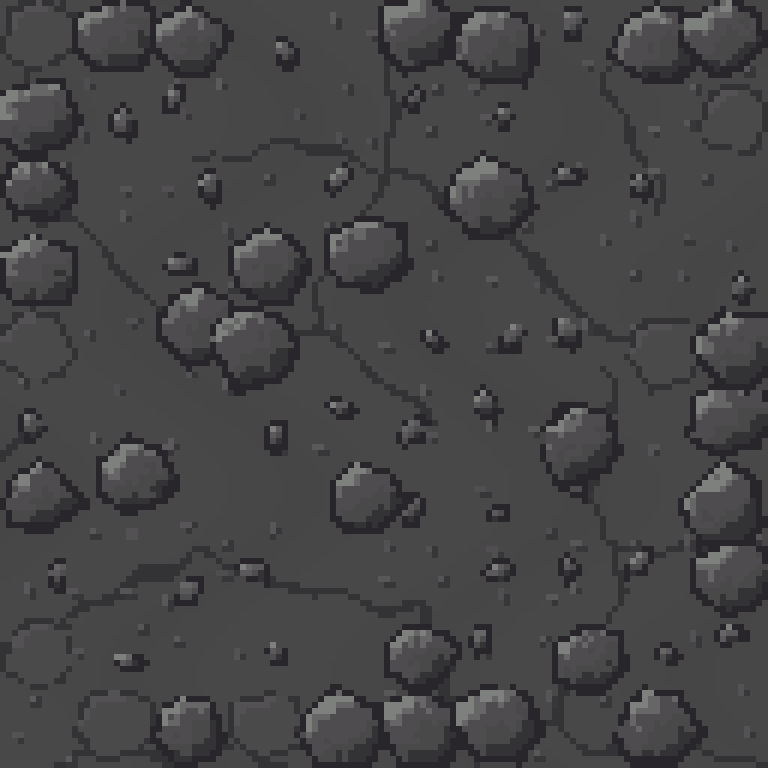
This texture is drawn by a Shadertoy shader. Its source:

```glsl
// Pixel-art cave floor: dark flat ground with wandering cracks, tiny grit,
// pebbles and outlined boulders that crowd the border. Everything is evaluated
// at the centres of coarse blocks; cracks are warped cellular-noise edges.

const float BLOCKS = 128.0;
const float TAU = 6.2831853;
const vec3 GROUND = vec3(0.28, 0.28, 0.28);
const vec3 CRACK = vec3(0.20, 0.20, 0.21);
const vec3 OUTLINE = vec3(0.16, 0.15, 0.17);
const vec3 FACE = vec3(0.31, 0.30, 0.31);
const vec3 LIT = vec3(0.40, 0.40, 0.40);
const vec3 GLINT = vec3(0.49, 0.50, 0.49);
const vec2 LIGHT_DIR = vec2(-0.55, 0.835);

float hash(vec2 p, float seed) {
    return fract(sin(dot(p, vec2(127.1, 311.7)) + seed * 74.7) * 43758.545);
}

vec2 hash2(vec2 p, float seed) {
    return vec2(hash(p, seed), hash(p, seed + 0.37));
}

vec2 rotate(vec2 p, float a) {
    return vec2(cos(a) * p.x - sin(a) * p.y, sin(a) * p.x + cos(a) * p.y);
}

// Distance to the nearest cellular feature point
float cellular(vec2 p) {
    float best = 2.0;
    for (int y = -1; y <= 1; y++)
    for (int x = -1; x <= 1; x++) {
        vec2 id = floor(p) + vec2(x, y);
        best = min(best, length(id + hash2(id, 5.0) - p));
    }
    return best;
}

// Distance to cell borders; some borders are dropped by their id pair
float crackDistance(vec2 p, float scale, float keep) {
    p += 0.016 * sin(p.yx * 23.0 + vec2(0.0, 2.0)) + 0.006 * sin(p.yx * 71.0 + vec2(1.0, 4.0));
    p *= scale;
    vec2 base = floor(p), nearId = base, nearest = vec2(9.0);
    for (int y = -1; y <= 1; y++)
    for (int x = -1; x <= 1; x++) {
        vec2 id = base + vec2(x, y);
        vec2 r = id + hash2(id, 1.0) - p;
        if (dot(r, r) < dot(nearest, nearest)) { nearest = r; nearId = id; }
    }
    float best = 9.0, kept = 0.0;
    for (int y = -2; y <= 2; y++)
    for (int x = -2; x <= 2; x++) {
        vec2 id = nearId + vec2(x, y);
        vec2 r = id + hash2(id, 1.0) - p;
        if (x == 0 && y == 0) continue;
        float d = dot(0.5 * (r + nearest), normalize(r - nearest));
        if (d < best) { best = d; kept = step(hash(id + nearId, 3.0), keep); }
    }
    return mix(9.0, best / scale, kept);
}

// Irregular convex chunk cut by seven random half-planes
float chunk(vec2 q, float radius, vec2 id) {
    float d = -1.0;
    for (int k = 0; k < 7; k++) {
        float n = float(k);
        float a = TAU * (n + 0.7 * hash(id, n + 10.0)) / 7.0;
        d = max(d, dot(q, vec2(cos(a), sin(a))) - radius * mix(0.78, 1.0, hash(id, n + 20.0)));
    }
    return d;
}

// Outline, face, shaded underside and chipped highlights of one stone
vec3 paintStone(vec3 under, vec2 q, float d, float radius, vec2 id, vec3 face, float rim) {
    float light = dot(q, LIGHT_DIR) / radius;
    if (d > rim * (1.0 - 0.25 * light)) return under;
    if (d > 0.0) return OUTLINE;
    float l = light + 0.7 * (cellular(q / radius * 2.2 + id * 7.0) - 0.45);
    vec3 col = l < -0.1 ? mix(face, GROUND, 0.7) : face;
    if (l < -0.5 && d > -0.4 * radius) col = CRACK;
    if (l > 0.42 && d > -0.5 * radius) col = LIT;
    if (l > 0.62 && d > -0.36 * radius) col = GLINT;
    return col;
}

// Flat slab barely raised from the ground
vec3 paintSlab(vec3 under, vec2 q, float d, float radius) {
    if (d > 0.007) return under;
    if (d > 0.0) return CRACK;
    return dot(q, LIGHT_DIR) > 0.5 * radius && d > -0.009 ? FACE * 1.06 : mix(GROUND, FACE, 0.5);
}

vec3 addGrit(vec3 col, vec2 p, float grid, float amount) {
    vec2 id = floor(p * grid);
    if (hash(id, 40.0) > amount) return col;
    vec2 q = p - (id + 0.2 + 0.6 * hash2(id, 41.0)) / grid;
    if (length(q - vec2(0.005, -0.005)) < 0.0068) col = CRACK * 1.08;
    return length(q) < 0.0058 ? mix(FACE, LIT, 0.6 * hash(id, 43.0)) : col;
}

vec3 addPebbles(vec3 col, vec2 p, float grid, float amount) {
    vec2 id = floor(p * grid);
    if (hash(id, 50.0) > amount) return col;
    vec2 q = p - (id + 0.25 + 0.5 * hash2(id, 51.0)) / grid;
    float radius = mix(0.009, 0.015, hash(id, 53.0));
    float d = chunk(rotate(q, TAU * hash(id, 54.0)) * vec2(0.8, 1.25), radius, id);
    return paintStone(col, q, d, radius, id, mix(FACE, LIT, 0.5), 0.006);
}

vec3 addBoulders(vec3 col, vec2 p, float grid) {
    for (int y = -1; y <= 1; y++)
    for (int x = -1; x <= 1; x++) {
        vec2 id = floor(p * grid) + vec2(x, y);
        vec2 fromCentre = abs(id + 0.5 - 0.5 * grid);
        float reach = max(fromCentre.x, fromCentre.y);
        if (reach > 0.5 * grid) continue;
        bool border = reach > 0.5 * grid - 1.0;
        if (hash(id, 60.0) > (border ? 0.75 : 0.16)) continue;
        vec2 jitter = (hash2(id, 61.0) - 0.5) * (border ? 0.16 : 0.6);
        vec2 q = p - (id + 0.5 + jitter) / grid;
        float radius = mix(0.040, 0.050, hash(id, 63.0));
        float d = chunk(q * vec2(0.95, 1.05), radius, id) + 0.0015 * sin(q.x * 190.0 + id.y) * sin(q.y * 170.0 + id.x);
        bool slab = hash(id, 64.0) < (border ? 0.33 : 0.1);
        col = slab ? paintSlab(col, q, d, radius) : paintStone(col, q, d, radius, id, FACE, 0.009);
    }
    return col;
}

vec3 caveFloor(vec2 p) {
    vec3 col = GROUND + 0.004 * sin(p.x * 17.0 + 2.0 * sin(p.y * 13.0));
    float crackWidth = 0.0052 + 0.0016 * sin(p.x * 31.0 + 3.0 * sin(p.y * 19.0));
    if (crackDistance(p, 4.0, 0.62) < crackWidth) col = CRACK;
    col = addGrit(col, p, 15.0, 0.6);
    col = addPebbles(col, p, 10.0, 0.5);
    return addBoulders(col, p, 10.0);
}

void mainImage(out vec4 fragColor, in vec2 fragCoord) {
    // Four samples smooth block edges when blocks and the canvas do not align
    vec3 sum = vec3(0.0);
    for (int i = 0; i < 4; i++) {
        vec2 offset = vec2(i % 2, i / 2) * 0.5 - 0.25;
        vec2 uv = (fragCoord + offset) / iResolution.xy;
        sum += caveFloor((floor(uv * BLOCKS) + 0.5) / BLOCKS);
    }
    fragColor = vec4(sum * 0.25, 1.0);
}
```
